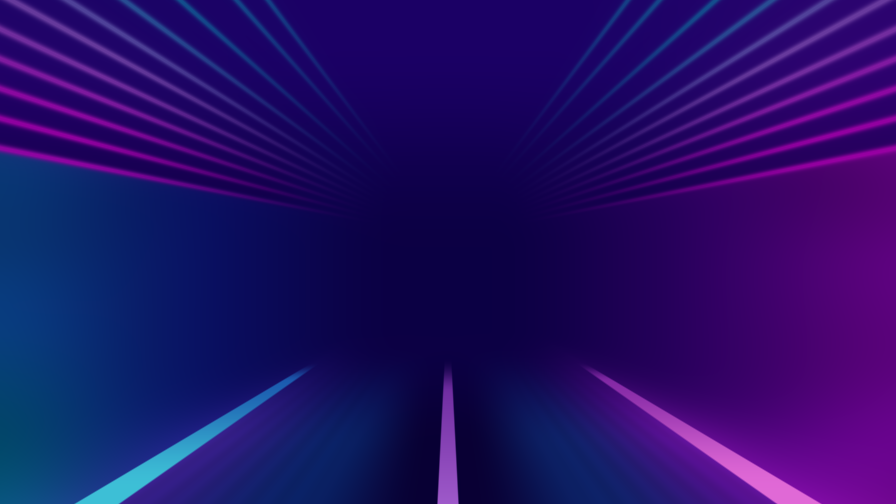
This background is drawn by a Shadertoy shader. Its source:

```glsl
// Neon road: converging ceiling beams, hazy blue and violet walls, three glowing lanes.
#define VANISH_Y 0.03
#define BEAM_COUNT 11
#define BEAM_WIDTH 0.0062
#define BEAM_STRENGTH 0.80
#define WALL_SLOPE 0.198
#define FLOOR_FAR -0.225
#define LANE_FAR_X 0.270
#define LANE_NEAR_X 0.697
#define HAZE_AMOUNT 0.25
#define STREAK_AMOUNT 0.03

const vec3 NIGHT = vec3(0.045, 0.0, 0.265);
const vec3 INDIGO = vec3(0.105, 0.0, 0.395);
const vec3 DEEP_BLUE = vec3(0.035, 0.06, 0.385);
const vec3 BLUE = vec3(0.03, 0.215, 0.45);
const vec3 TEAL = vec3(0.0, 0.32, 0.45);
const vec3 PLUM = vec3(0.165, 0.0, 0.37);
const vec3 VIOLET = vec3(0.37, 0.01, 0.50);
const vec3 MAGENTA = vec3(0.68, 0.0, 0.69);
const vec3 LAVENDER = vec3(0.46, 0.29, 0.66);
const vec3 CYAN = vec3(0.24, 0.75, 0.84);
const vec3 PINK = vec3(0.88, 0.41, 0.84);

vec2 gradientAt(vec2 cell) {
    float h = fract(sin(dot(cell, vec2(127.1, 311.7))) * 4375.85);
    return vec2(cos(6.2832 * h), sin(6.2832 * h));
}

float gradientNoise(vec2 p) {
    vec2 i = floor(p), f = fract(p);
    vec2 u = f * f * (3.0 - 2.0 * f), e = vec2(1.0, 0.0);
    float a = dot(gradientAt(i), f);
    float b = dot(gradientAt(i + e), f - e);
    float c = dot(gradientAt(i + e.yx), f - e.yx);
    float d = dot(gradientAt(i + 1.0), f - 1.0);
    return mix(mix(a, b, u.x), mix(c, d, u.x), u.y);
}

// Side walls and the dark space between them
vec3 walls(vec2 p, float rightSide) {
    float x = abs(p.x);
    float haze = 1.0 + HAZE_AMOUNT * gradientNoise(p * vec2(2.2, 4.0) + 7.0);
    vec3 leftColor = mix(BLUE, TEAL, smoothstep(-0.1, -0.45, p.y) * smoothstep(0.5, 0.9, x));
    vec3 sideColor = mix(leftColor, VIOLET, rightSide);
    vec3 middleColor = mix(DEEP_BLUE, PLUM, rightSide);
    vec3 center = mix(NIGHT, INDIGO, smoothstep(0.0, 0.45, p.y));
    vec3 color = mix(center, middleColor, smoothstep(0.08, 0.56, x));
    return mix(color, sideColor * haze, smoothstep(0.40, 0.94, x));
}

// Rays fanned evenly along the side edge, then along the top edge
vec3 addBeams(vec3 color, vec2 q) {
    for (int i = 0; i < BEAM_COUNT; i++) {
        float n = float(i);
        float run = n < 4.5 ? 1.0 / (WALL_SLOPE + 0.0665 * n)
                            : max(1.845 - 0.238 * (n - 5.0), 0.76);
        vec2 dir = normalize(vec2(run, 1.0));
        float along = dot(q, dir);
        float across = abs(q.x * dir.y - q.y * dir.x);
        float width = 0.0018 + BEAM_WIDTH * max(along, 0.0);
        float core = exp(-across * across / (width * width));
        float glow = 0.10 * exp(-across / (3.0 * width));
        vec3 tint = mix(MAGENTA, LAVENDER, smoothstep(1.0, 5.5, n));
        tint = mix(tint, vec3(0.06, 0.40, 0.60), smoothstep(5.0, 8.0, n));
        float fade = smoothstep(0.13, 0.80, along);
        color = mix(color, tint, min(core + glow, 1.0) * fade * BEAM_STRENGTH);
    }
    return color;
}

void mainImage(out vec4 fragColor, in vec2 fragCoord) {
    vec2 p = (fragCoord - 0.5 * iResolution.xy) / iResolution.y;
    float pixel = 1.0 / iResolution.y;
    float x = abs(p.x);
    float rightSide = smoothstep(-0.1, 0.1, p.x);
    vec2 q = vec2(x, p.y - VANISH_Y);
    vec3 color = walls(p, rightSide);

    // Ceiling
    float ceiling = smoothstep(-0.012, 0.012, q.y - WALL_SLOPE * x);
    vec3 ceilingColor = mix(NIGHT, INDIGO, smoothstep(0.0, 0.42, p.y));
    ceilingColor += vec3(0.05, 0.0, 0.03) * rightSide * smoothstep(0.2, 0.8, x);
    color = mix(color, ceilingColor, ceiling * smoothstep(0.12, 0.4, length(q)));
    color = addBeams(color, q);

    // Floor, with depth running from 0 at the far end to 1 at the near edge
    float depth = (FLOOR_FAR - p.y) / (0.5 + FLOOR_FAR);
    float nearness = clamp(depth, 0.0, 1.0);
    float onFloor = smoothstep(-0.15, 0.6, depth);
    float laneX = mix(LANE_FAR_X, LANE_NEAR_X, depth);
    float offset = x - laneX;
    float inside = smoothstep(0.02, -0.04, offset);
    float lateral = x / max(laneX, 0.1);
    vec3 floorColor = mix(vec3(0.03, 0.0, 0.20), vec3(0.03, 0.125, 0.38), smoothstep(0.08, 0.42, lateral));
    vec3 besideLane = mix(vec3(0.14, 0.08, 0.43), vec3(0.20, 0.035, 0.44), rightSide);
    floorColor = mix(floorColor, besideLane, smoothstep(0.45, 0.92, lateral));
    floorColor *= 1.0 + STREAK_AMOUNT * sin(lateral * 75.0) * smoothstep(0.3, 0.5, lateral);
    color = mix(color, floorColor, inside * onFloor);

    // Lane glow
    float reach = mix(0.035, 0.09, nearness);
    float laneGlow = exp(-abs(offset) * 0.55 / reach) * smoothstep(-0.25, 0.6, depth);
    color += mix(vec3(0.11, 0.06, 0.16), vec3(0.24, 0.05, 0.22), rightSide) * laneGlow;

    // Outer lanes
    float halfWidth = mix(0.008, 0.044, nearness);
    float lane = smoothstep(2.0 * pixel, -2.0 * pixel, abs(offset) - halfWidth);
    lane *= smoothstep(-0.02, 0.12, depth);
    vec3 farLane = mix(vec3(0.10, 0.34, 0.68), vec3(0.50, 0.15, 0.64), rightSide);
    vec3 nearLane = mix(CYAN, PINK, rightSide);
    color = mix(color, mix(farLane, nearLane, smoothstep(0.0, 0.9, depth)), lane);

    // Middle lane
    float middle = smoothstep(pixel, -pixel, x - mix(0.007, 0.021, nearness));
    middle *= smoothstep(-0.05, 0.2, depth);
    vec3 middleColor = mix(vec3(0.40, 0.14, 0.60), vec3(0.62, 0.35, 0.79), nearness);
    color = mix(color, middleColor, middle);

    fragColor = vec4(clamp(color, 0.0, 1.0), 1.0);
}
```
